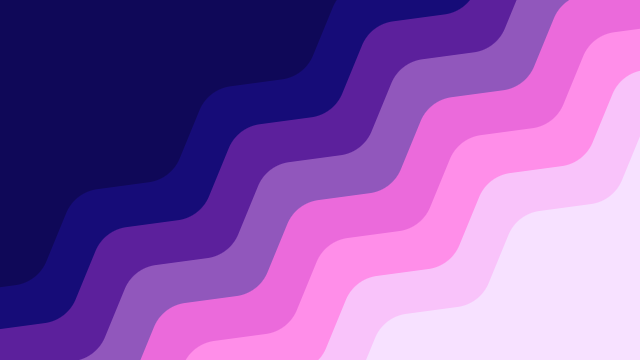
Write a WebGL 2 fragment shader that draws this background.

```glsl
#version 300 es
precision highp float;
// Diagonal rounded zigzag bands stepping from deep indigo to pale lilac.

#define ALONG vec2(0.7917, 0.6111) // direction in which the waves run
#define PERIOD 0.4678              // length of one zigzag
#define PHASE -0.0185              // place of a crest along the run
#define SLOPE 0.57735              // tan(30 deg): each side leans 30 degrees
#define RADIUS 0.109               // rounding of the corners
#define FIRST_EDGE -0.242          // offset of the upper left edge
#define BAND_WIDTH 0.1331          // spacing between edges

uniform vec2 u_resolution;
out vec4 fragColor;

const vec3 PALETTE[8] = vec3[8](
    vec3(0.059, 0.031, 0.345),  // midnight
    vec3(0.086, 0.047, 0.470),  // navy
    vec3(0.360, 0.125, 0.610),  // purple
    vec3(0.567, 0.343, 0.737),  // violet
    vec3(0.922, 0.416, 0.859),  // orchid
    vec3(1.000, 0.555, 0.912),  // hot pink
    vec3(0.976, 0.765, 0.980),  // blush
    vec3(0.968, 0.882, 1.000)); // lilac

// Triangle wave whose crests and troughs are circular arcs.
float roundedZigzag(float s) {
    float halfPeriod = 0.5 * PERIOD;
    float fromCrest = abs(mod(s - PHASE + halfPeriod, PERIOD) - halfPeriod);
    float toCorner = min(fromCrest, halfPeriod - fromCrest);
    float u = min(toCorner, 0.5 * RADIUS);
    float cut = 2.0 * SLOPE * RADIUS - sqrt(RADIUS * RADIUS - u * u) - SLOPE * u;
    float side = fromCrest < 0.5 * halfPeriod ? 1.0 : -1.0;
    return SLOPE * fromCrest + side * cut;
}

void main() {
    // Canvas heights as units, turned to run along and across the waves
    vec2 p = gl_FragCoord.xy / u_resolution.y;
    float along = dot(p, ALONG);
    float across = dot(p, vec2(ALONG.y, -ALONG.x));
    float depth = across - roundedZigzag(along) - FIRST_EDGE;

    // Layer the bands with edges one pixel soft
    float sharpness = 0.9 * u_resolution.y;
    vec3 color = PALETTE[0];
    for (int i = 0; i < 7; i++) {
        float cover = clamp((depth - float(i) * BAND_WIDTH) * sharpness + 0.5, 0.0, 1.0);
        color = mix(color, PALETTE[i + 1], cover);
    }
    fragColor = vec4(color, 1.0);
}
```
